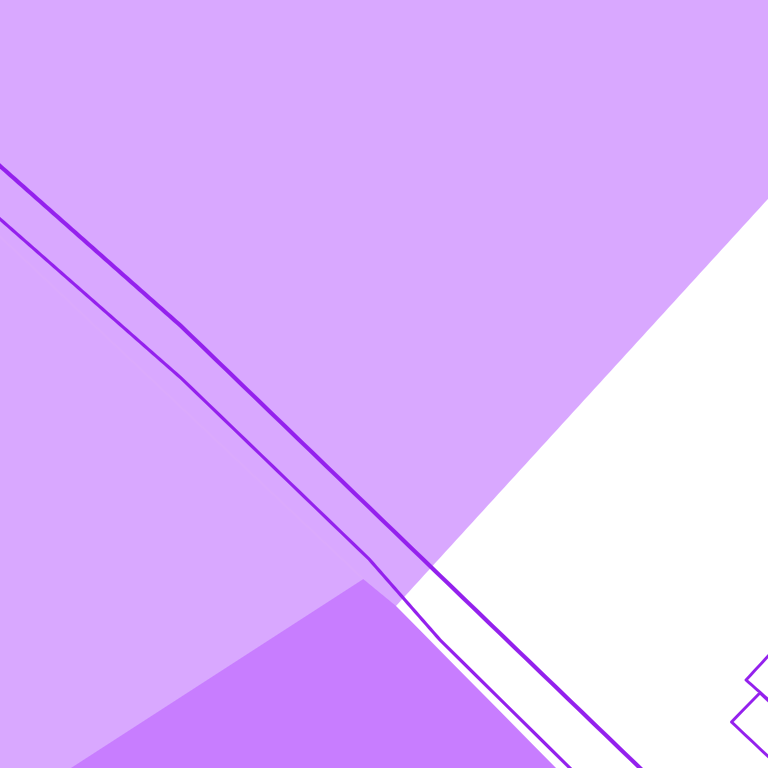
A Shadertoy shader for this background:

```glsl
// Flat geometric backdrop: a lilac field, a white wedge on the right and a
// violet peak at the bottom, crossed by two bent purple strokes and two
// outlined diamonds. Areas are half-planes; strokes are segment distances.

const vec3 LILAC  = vec3(0.85, 0.66, 1.0);
const vec3 VIOLET = vec3(0.785, 0.49, 1.0);
const vec3 PURPLE = vec3(0.58, 0.13, 0.93);
const vec3 SEAM   = vec3(0.865, 0.67, 0.985);

// Signed distance to the line a-b, positive on its right-hand side.
float rightOf(vec2 p, vec2 a, vec2 b) {
    vec2 d = normalize(b - a);
    return dot(p - a, vec2(d.y, -d.x));
}

float segment(vec2 p, vec2 a, vec2 b) {
    vec2 d = b - a;
    float t = clamp(dot(p - a, d) / dot(d, d), 0.0, 1.0);
    return length(p - a - t * d);
}

// Distance to an open path through five points.
float path(vec2 p, vec2 points[5]) {
    float d = 1e3;
    for (int i = 0; i < 4; i++)
        d = min(d, segment(p, points[i], points[i + 1]));
    return d;
}

// Distance to the outline of a tilted square, given its left corner.
float diamond(vec2 p, vec2 corner, vec2 rise, vec2 fall) {
    float d = min(segment(p, corner, corner + rise),
                  segment(p, corner, corner + fall));
    vec2 far = corner + rise + fall;
    return min(d, min(segment(p, corner + rise, far),
                      segment(p, corner + fall, far)));
}

// Coverage of the region where d is positive.
float fill(float d, float pixel) {
    return clamp(d / pixel + 0.5, 0.0, 1.0);
}

float stroke(float d, float halfWidth, float pixel) {
    return fill(halfWidth - d, pixel);
}

void mainImage(out vec4 fragColor, in vec2 fragCoord) {
    vec2 p = fragCoord / iResolution.xy;
    float pixel = 1.0 / min(iResolution.x, iResolution.y);

    vec2 apex = vec2(0.473, 0.246);
    vec2 notch = vec2(0.5156, 0.211);

    // Lilac field with a faint seam running down to the peak
    vec3 color = LILAC;
    float seam = segment(p, vec2(0.0, 0.692), apex);
    color = mix(color, SEAM, 0.5 * stroke(seam, 0.0015, pixel));

    // White wedge
    float wedge = rightOf(p, notch, vec2(1.0, 0.741));
    color = mix(color, vec3(1.0), fill(wedge, pixel));

    // Violet peak with a slightly bent right flank
    float peak = rightOf(p, vec2(0.0924, 0.0), apex);
    peak = min(peak, rightOf(p, apex, notch));
    peak = min(peak, rightOf(p, notch, vec2(0.724, 0.0)));
    color = mix(color, VIOLET, fill(peak, pixel));

    // Two bent strokes
    vec2 upper[5] = vec2[5](vec2(-0.02, 0.8016), vec2(0.2357, 0.5755),
        vec2(0.5599, 0.263), vec2(0.8333, 0.0), vec2(0.8541, -0.02));
    vec2 lower[5] = vec2[5](vec2(-0.02, 0.7324), vec2(0.2357, 0.5078),
        vec2(0.4805, 0.2721), vec2(0.573, 0.1667), vec2(0.7623, -0.02));
    float ink = stroke(path(p, upper), 0.0027, pixel);
    ink = max(ink, stroke(path(p, lower), 0.0021, pixel));

    // Outlined diamonds leaving on the right
    float high = diamond(p, vec2(0.9714, 0.1146), vec2(0.06, 0.065), vec2(0.06, -0.053));
    float low = diamond(p, vec2(0.9525, 0.0599), vec2(0.037, 0.038), vec2(0.06, -0.0565));
    ink = max(ink, stroke(min(high, low), 0.0019, pixel));

    fragColor = vec4(mix(color, PURPLE, ink), 1.0);
}
```
